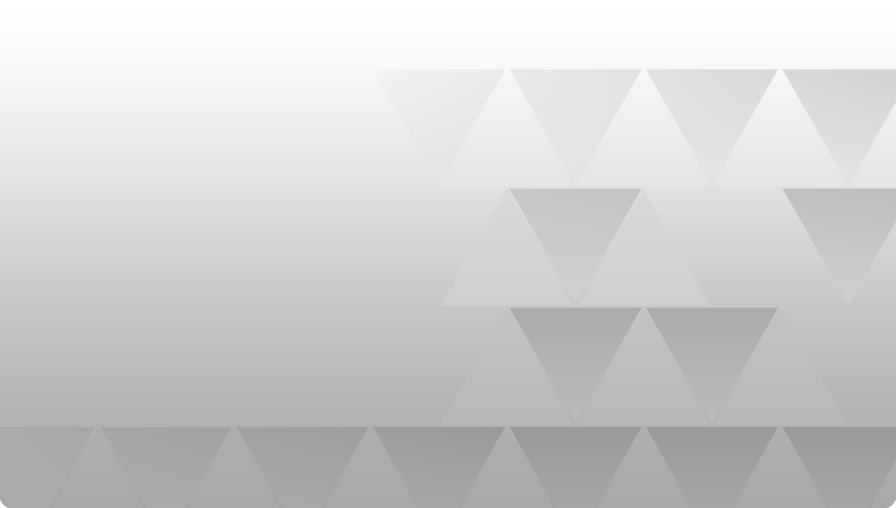
Reproduce this background procedurally as a Shadertoy shader.

```glsl
// Vertical backdrop: white at the top, mid grey at the bottom
float backdrop(float y) {
    float shade = mix(1.0, 0.975, smoothstep(0.0, 0.14, y));
    shade -= 0.34 * max(y - 0.12, 0.0);
    return shade - 0.035 * smoothstep(0.2, 0.7, y);
}

// Which columns of each row hold a triangle pointing down
bool hasDown(int row, int col) {
    if (row == 0) return col >= -1;
    if (row == 1) return col == 0 || col == 2;
    if (row == 2) return col == 0 || col == 1;
    return row == 3;
}

// Which grid lines of each row hold a triangle pointing up
bool hasUp(int row, int col) {
    if (row == 0) return col >= 0;
    if (row == 1) return col == 0 || col == 1;
    if (row == 2) return col >= 0 && col <= 2;
    return row == 3;
}

// Tones of a row: down top, down bottom, up top, up bottom
vec4 rowTones(int row, float x) {
    if (row == 0) return vec4(0.935 - 0.034 * (x + 0.5), 0.89, 0.97, 0.895);
    if (row == 1) return vec4(0.78 - 0.014 * x, 0.815, 0.85, 0.81);
    if (row == 2) return vec4(0.67, 0.735, 0.765, 0.72);
    return vec4(0.60 + 0.018 * max(-x, 0.0), 0.675, 0.685, 0.65);
}

float roundedBox(vec2 p, vec2 halfSize, float radius) {
    vec2 q = abs(p) - halfSize + radius;
    return length(max(q, 0.0)) + min(max(q.x, q.y), 0.0) - radius;
}

void mainImage(out vec4 fragColor, in vec2 fragCoord) {
    vec2 uv = fragCoord / iResolution.xy;
    float depth = 1.0 - uv.y;
    float shade = backdrop(depth);

    // Triangle grid, with rows counted downwards
    vec2 cell = vec2(uv.x * 6.564 - 3.716, depth * 4.262 - 0.572);
    float pixel = 6.564 / iResolution.x;
    int row = int(floor(cell.y));
    float t = fract(cell.y);

    if (row >= 0) {
        vec4 tones = rowTones(row, cell.x);
        // Signed distance to the slanted sides, positive in the down triangle
        float side = 0.868 * (0.5 * (1.0 - t) - abs(fract(cell.x) - 0.5));
        float down = min(side, 0.87 * t) - 0.009;
        float up = min(-side, 0.87 * (1.0 - t)) - 0.006;

        if (hasUp(row, int(floor(cell.x + 0.5))))
            shade = mix(shade, mix(tones.z, tones.w, t), smoothstep(-0.7 * pixel, 0.7 * pixel, up));
        if (hasDown(row, int(floor(cell.x))))
            shade = mix(shade, mix(tones.x, tones.y, t), smoothstep(-0.7 * pixel, 0.7 * pixel, down));
    }

    // White outside the rounded lower corners
    float aspect = iResolution.x / iResolution.y;
    float card = roundedBox((uv - 0.5) * vec2(aspect, 1.0), vec2(0.5 * aspect, 0.5), 0.026);
    shade = mix(shade, 1.0, smoothstep(0.0, 1.4 / iResolution.y, card));

    fragColor = vec4(vec3(shade), 1.0);
}
```
